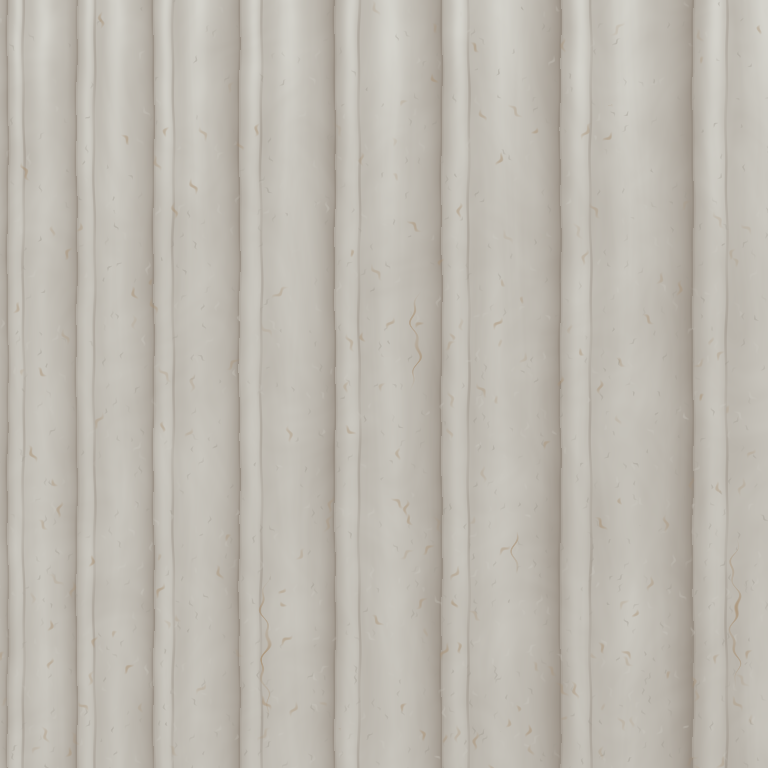
This texture is drawn by a three.js fragment shader. Its source:

```glsl
// Pale painted fluted panel: eight ribs and rounded flutes widening to the right.
// A geometric series sets the spacing, a profile curve shades each repeat, and
// layered sines, cellular flecks and a few tan cracks add the wear.
varying vec2 vUv;

const vec3 SHADE = vec3(0.65, 0.62, 0.58);
const vec3 LIGHT = vec3(0.80, 0.79, 0.76);
const vec3 TAN = vec3(0.66, 0.56, 0.44);
const vec3 GREY = vec3(0.62, 0.60, 0.56);

const float GROWTH = 1.115;       // width ratio of neighbouring repeats
const float FIRST_WIDTH = 0.0898;
const float FIRST_EDGE = 0.0104;
const float RIB = 0.225;          // rib share of each repeat
const float MID_TONE = 0.72;

// Centres and half lengths of the long cracks
const vec4 CRACK_X = vec4(0.345, 0.541, 0.673, 0.957);
const vec4 CRACK_Y = vec4(0.160, 0.556, 0.280, 0.200);
const vec4 CRACK_HALF = vec4(0.095, 0.066, 0.028, 0.100);

float hash(vec2 p) {
  return fract(sin(dot(p, vec2(127.1, 311.7))) * 43758.5453);
}

mat2 turn(float a) {
  return mat2(cos(a), -sin(a), sin(a), cos(a));
}

// Cloudy variation, about -1 to 1, from warped and turned sines
float layeredSines(vec2 p) {
  float sum = 0.0;
  float amp = 0.5;
  for (int i = 0; i < 5; i++) {
    p = turn(1.1) * p * 1.6 + vec2(1.7, 0.6);
    p += 0.7 * sin(p.yx * 0.8);
    sum += amp * sin(p.x) * sin(p.y);
    amp *= 0.72;
  }
  return sum;
}

// Cellular scatter of short, mostly upright marks
float flecks(vec2 p, float scale, float density) {
  p *= scale;
  vec2 cell = floor(p);
  float mask = 0.0;
  for (int j = -1; j <= 1; j++) {
    for (int i = -1; i <= 1; i++) {
      vec2 id = cell + vec2(float(i), float(j));
      vec2 centre = id + vec2(hash(id), hash(id + 17.3));
      vec2 d = turn(1.8 * (hash(id + 5.1) - 0.5)) * (p - centre);
      d.x += 0.05 * sin(d.y * 14.0 + 6.0 * hash(id + 2.9));
      vec2 radius = vec2(0.09, 0.15 + 0.25 * hash(id + 8.7));
      float mark = 1.0 - smoothstep(0.2, 1.0, length(d / radius));
      float shown = step(hash(id + 31.9), density);
      mask = max(mask, mark * shown * (0.3 + 0.7 * hash(id + 43.1)));
    }
  }
  return mask;
}

// Wavering vertical crack that tapers to both ends
float crack(vec2 d, float halfLength, float seed) {
  float s = clamp(abs(d.y) / halfLength, 0.0, 1.0);
  float path = 0.005 * sin(d.y * 75.0 + seed) + 0.0025 * sin(d.y * 210.0 + seed * 2.3);
  float width = 0.0012 + 0.0028 * (1.0 - s) * (0.6 + 0.4 * sin(d.y * 120.0 + seed));
  float line = 1.0 - smoothstep(0.15 * width, width, abs(d.x - path));
  return line * (1.0 - s * s) * (0.7 + 0.3 * sin(d.y * 95.0 + seed * 4.0));
}

// Tone across one repeat: rib first, then the rounded flute
float profile(float u) {
  float w = clamp(u / RIB, 0.0, 1.0);
  float v = clamp((u - RIB) / (1.0 - RIB), 0.0, 1.0);
  float rib = 0.42 + 0.45 * smoothstep(0.0, 0.6, w) - 0.15 * smoothstep(0.75, 1.0, w);
  float crest = exp(-pow(abs(v - 0.38) / 0.14, 2.0));
  float flute = 0.62 + 0.16 * smoothstep(0.0, 0.3, v) + 0.1 * crest - 0.95 * pow(v, 5.0);
  return mix(rib, flute, smoothstep(RIB - 0.01, RIB + 0.01, u));
}

void main() {
  vec2 p = vUv;

  // Slightly uneven edges, then the index and local position of the repeat
  float x = p.x + 0.0009 * sin(p.y * 21.0 + p.x * 30.0) + 0.0006 * sin(p.y * 67.0 + p.x * 55.0);
  float span = FIRST_WIDTH / (GROWTH - 1.0);
  float index = floor(log((x - FIRST_EDGE) / span + 1.0) / log(GROWTH));
  float growth = pow(GROWTH, index);
  float width = FIRST_WIDTH * growth;
  float u = (x - FIRST_EDGE - span * (growth - 1.0)) / width;

  // Relief, fine groove and dark edge
  float tone = MID_TONE + (profile(u) - MID_TONE) * mix(0.8, 1.15, p.x);
  float groove = 1.0 - smoothstep(0.0006, 0.0026, abs(u - RIB) * width);
  float edge = 1.0 - smoothstep(0.0004, 0.0035, min(u, 1.0 - u) * width);
  tone -= 0.42 * groove * (0.75 + 0.25 * sin(p.y * 33.0 + index * 2.0)) + 0.22 * edge;

  // Sheen along the crests near the top, dimmer lower right
  float crests = exp(-pow(abs(u - 0.52) / 0.13, 2.0)) + exp(-pow(abs(u - 0.15) / 0.05, 2.0));
  tone += 0.28 * crests * smoothstep(0.68, 1.0, p.y);
  tone -= 0.14 * p.x * (1.0 - p.y);

  // Brushed streaks and blotches
  tone += 0.07 * layeredSines(p * vec2(38.0, 5.0) + index);
  tone += 0.09 * layeredSines(p * vec2(20.0, 13.0));
  vec3 color = mix(SHADE, LIGHT, clamp(tone, -0.35, 1.2));

  // Flecks thicken downward; cracks lie over them
  float wear = mix(0.5, 0.2, p.y) + 0.1 * p.x;
  color = mix(color, GREY, 0.4 * flecks(p + 3.7, 46.0, wear));
  color = mix(color, LIGHT, 0.35 * flecks(p + 9.2, 34.0, wear));
  color = mix(color, TAN, 0.5 * flecks(p, 27.0, wear * 0.75));
  for (int i = 0; i < 4; i++) {
    vec2 d = p - vec2(CRACK_X[i], CRACK_Y[i]);
    color = mix(color, TAN, 0.75 * crack(d, CRACK_HALF[i], float(i) * 1.9 + 0.8));
  }
  gl_FragColor = vec4(color, 1.0);
}
```
